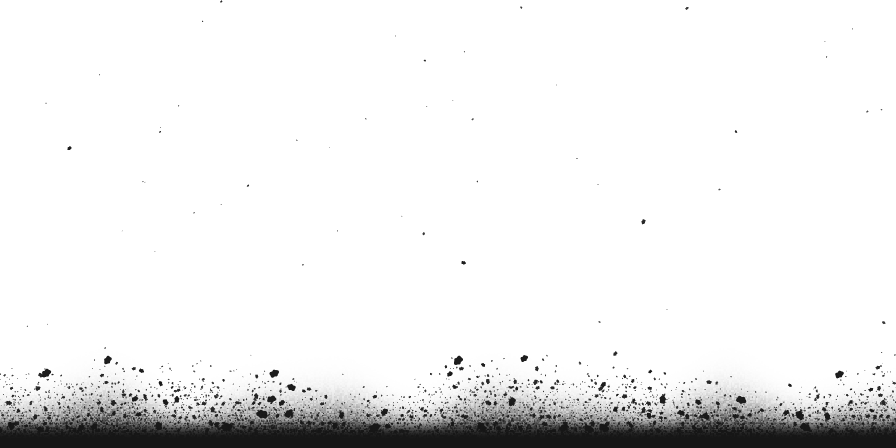
Give the GLSL for this background, as a Shadertoy shader.

```glsl
vec3 hash3(vec2 cell) {
    vec3 q = fract(cell.xyx * vec3(0.1031, 0.1030, 0.0973));
    q += dot(q, q.yxz + 33.33);
    return fract((q.xxy + q.yzz) * q.zyx);
}

// Height of the spray: broad humps with smaller ripples
float sprayHeight(float x) {
    return 0.205 + 0.030 * cos(6.663 * (x - 0.30))
                 + 0.015 * cos(13.326 * (x - 0.08))
                 + 0.008 * sin(31.0 * x + 1.0);
}

// One ragged droplet per cell, thinning out toward the ceiling
float droplets(vec2 p, float size, float density, float falloff, float seed) {
    vec2 grid = p / size;
    grid.x += 0.37 * floor(grid.y);
    vec2 cell = floor(grid);
    vec3 place = hash3(cell + seed);
    vec3 look = hash3(cell + seed + 57.0);

    float radius = mix(0.12, 0.36, look.x * look.x);
    vec2 center = 0.5 + (place.xy - 0.5) * (1.0 - 2.6 * radius);
    vec2 d = fract(grid) - center;
    float angle = atan(d.y, d.x + 1e-5);
    float edge = radius * (1.0 + 0.18 * sin(2.0 * angle + 6.3 * look.y)
                               + 0.10 * sin(5.0 * angle + 6.3 * look.z));

    float rise = clamp(1.0 - (cell.y + 0.5) * size / sprayHeight(p.x), 0.0, 1.0);
    float present = step(place.z, density * pow(rise, falloff));
    float pixel = 1.0 / (iResolution.y * size);
    return present * clamp(0.5 - (length(d) - edge) / pixel, 0.0, 1.0);
}

void mainImage(out vec4 fragColor, in vec2 fragCoord) {
    vec2 p = fragCoord / iResolution.y;

    // Soft mist, broken up by fine grain
    float mistHeight = 0.072 + 0.012 * cos(13.326 * (p.x - 0.21))
                             + 0.005 * sin(23.0 * p.x + 2.0);
    float mist = exp(-pow(p.y / mistHeight, 2.0));
    float grain = hash3(floor(p / 0.0036) + 11.0).x;
    float light = 1.0 - clamp(mist * (0.65 + 0.7 * grain), 0.0, 1.0);

    // Droplets from dust to large flecks
    light *= 1.0 - 0.75 * droplets(p, 0.0058, 1.3, 2.2, 3.0);
    light *= 1.0 - 0.85 * droplets(p + 0.013, 0.0090, 1.1, 2.0, 19.0);
    light *= 1.0 - 0.92 * droplets(p, 0.0155, 0.75, 1.5, 41.0);
    light *= 1.0 - 0.97 * droplets(p + vec2(0.007, 0.0), 0.0300, 0.38, 0.8, 83.0);

    // Solid ground along the bottom
    light *= smoothstep(0.015, 0.065, p.y + 0.012 * (grain - 0.5));

    fragColor = vec4(mix(vec3(0.085), vec3(1.0), light), 1.0);
}
```
